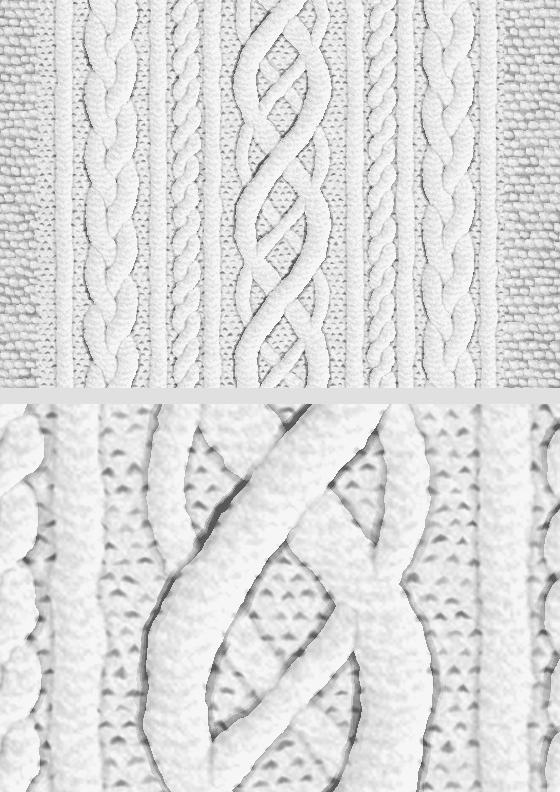
Top: the whole. Bottom: its middle third, enlarged.
Write a Shadertoy shader that draws this texture.

```glsl
// Cream cable knit: plain ribs, rope cables, three-strand braids and a middle panel
// of interlaced diamonds on purl ground, with moss stitch along both sides.
// Strands form a height field that is shaded by slope and crevice depth.

// Lengths are hundredths of the canvas width; y runs downward from the top edge.
const float RIBS[6] = float[6](11.5, 28.3, 37.9, 63.4, 72.4, 87.2);
const float RIB_HALF_WIDTH = 1.6;
const vec2 BRAID_CENTRES = vec2(19.9, 80.1);
const float BRAID_PERIOD = 31.4;
const vec2 ROPE_CENTRES = vec2(33.3, 68.2);
const float ROPE_PERIOD = 9.2;
const float DIAMOND_CENTRE = 50.4;
const float DIAMOND_PERIOD = 50.6;
const float DIAMOND_START = 2.6;
const vec2 MOSS_EDGES = vec2(6.8, 90.0);
const vec2 MOSS_PITCH = vec2(1.8, 1.65);
const vec2 PURL_PITCH = vec2(1.4, 1.1);
const float STITCH_PITCH = 1.1;
const float PROBE_RADIUS = 0.5;
const vec2 LIGHT = vec2(-0.05, -0.045);
const float CREVICE_DARKNESS = 0.75;
const float FUZZ = 0.15;
const vec3 WOOL = vec3(1.0);
const float TAU = 6.283185;

// Topmost strand: its height, position across (-1 to 1) and along it.
struct Knit { float height; float across; float along; };

float hash(vec2 c) {
    vec3 q = fract(c.xyx * 0.1031);
    q += dot(q, q.yzx + 33.33);
    return fract((q.x + q.y) * q.z);
}

float noise(vec2 p) {
    vec2 i = floor(p), f = fract(p);
    f = f * f * (3.0 - 2.0 * f);
    return mix(mix(hash(i), hash(i + vec2(1, 0)), f.x),
               mix(hash(i + vec2(0, 1)), hash(i + vec2(1, 1)), f.x), f.y);
}

void layStrand(inout Knit k, float offset, float along, float halfWidth, float lift) {
    float across = offset / halfWidth;
    float height = lift + 0.6 * halfWidth * (1.0 - across * across);
    if (abs(across) < 1.0 && height > k.height) k = Knit(height, across, along);
}

// Swaying strands that pass over and under each other.
void layCable(inout Knit k, vec2 p, float centre, int strands, float sway,
              float halfWidth, float period, float start, float rise) {
    for (int i = 0; i < strands; i++) {
        float angle = TAU * ((p.y - start) / period + float(i) / float(strands));
        float slope = sway * TAU / period * cos(angle);
        float over = strands == 3 ? -sin(2.0 * angle) : -cos(angle);
        float offset = (p.x - centre - sway * sin(angle)) * inversesqrt(1.0 + slope * slope);
        layStrand(k, offset, p.y, halfWidth, rise + 0.25 * halfWidth * (1.0 + over));
    }
}

Knit knitAt(vec2 p) {
    Knit k = Knit(0.0, 1.0, 0.0);
    for (int i = 0; i < 6; i++) layStrand(k, p.x - RIBS[i], p.y, RIB_HALF_WIDTH, 0.0);
    for (int i = 0; i < 2; i++) {
        layCable(k, p, BRAID_CENTRES[i], 3, 2.7, 2.0, BRAID_PERIOD, 4.0 + 3.0 * float(i), 0.0);
        layCable(k, p, ROPE_CENTRES[i], 2, 1.1, 1.3, ROPE_PERIOD, 1.5 * float(i), 0.0);
    }
    // Thin loops run half a diamond out of step, beneath the thick pair.
    layCable(k, p, DIAMOND_CENTRE, 2, 7.2, 1.2, DIAMOND_PERIOD,
             DIAMOND_START + 0.25 * DIAMOND_PERIOD, 0.0);
    layCable(k, p, DIAMOND_CENTRE, 2, 6.6, 1.95, DIAMOND_PERIOD, DIAMOND_START, 0.3);
    return k;
}

// Brick-laid stitch cell: xy is the place within it, z a random value.
vec3 stitchCell(vec2 p, vec2 pitch) {
    vec2 g = p / pitch;
    g.x += 0.5 * mod(floor(g.y), 2.0);
    float r = hash(floor(g) + 17.0);
    return vec3(fract(g) - 0.5 + 0.2 * (vec2(r, fract(r * 7.0)) - 0.5), r);
}

float purlTone(vec2 p) {
    vec3 c = stitchCell(p, PURL_PITCH);
    float arch = c.y - 0.5 * abs(c.x) + 0.1;
    float hole = smoothstep(0.42, 0.05, length(vec2(0.9 * c.x, 1.4 * arch)));
    return 0.92 - 0.42 * hole * (0.35 + 0.65 * c.z);
}

float mossTone(vec2 p) {
    vec3 c = stitchCell(p, MOSS_PITCH);
    float gap = smoothstep(0.25, 0.62, length(vec2(0.85, 1.2) * vec2(c.x - 0.4 * c.y, c.y)));
    return 0.93 - 0.3 * gap * (0.35 + 0.65 * c.z) - 0.08 * (c.x + c.y);
}

float strandTone(Knit k) {
    float v = sin(TAU * (k.along / STITCH_PITCH + 0.7 * abs(k.across)));
    return 0.925 + 0.025 * v;
}

void mainImage(out vec4 fragColor, in vec2 fragCoord) {
    vec2 p = vec2(fragCoord.x, iResolution.y - fragCoord.y) * 100.0 / iResolution.x;
    vec2 q = p + 0.6 * (vec2(noise(p * 0.35), noise(p * 0.35 + 50.0)) - 0.5);
    q += 0.25 * (vec2(noise(p * 1.6), noise(p * 1.6 + 90.0)) - 0.5);

    // Probe a ring of heights for slope and crevice depth.
    Knit k = knitAt(q);
    vec2 slope = vec2(0.0);
    float around = 0.0;
    for (int i = 0; i < 8; i++) {
        float a = TAU * float(i) / 8.0;
        vec2 dir = vec2(cos(a), sin(a));
        float h = knitAt(q + PROBE_RADIUS * dir).height;
        slope += dir * h / (4.0 * PROBE_RADIUS);
        around += h / 8.0;
    }

    // Stitches of the ground and the strands.
    float moss = smoothstep(0.3, -0.3, q.x - MOSS_EDGES.x) + smoothstep(-0.3, 0.3, q.x - MOSS_EDGES.y);
    float ground = mix(purlTone(q), mossTone(q), moss);
    float tone = mix(ground, strandTone(k), smoothstep(1.0, 0.8, abs(k.across)));

    // Light, crevices, woolly fibres and a slight fall-off to the sides.
    tone -= dot(slope, -LIGHT) + CREVICE_DARKNESS * max(around - k.height, 0.0);
    float fibres = noise(vec2(p.x + p.y, p.y - p.x) * vec2(1.5, 3.2)) + noise(p * 5.0 + 31.0);
    tone += FUZZ * (0.5 * fibres - 0.5);
    tone -= 0.04 * smoothstep(35.0, 50.0, abs(p.x - 50.0));
    fragColor = vec4(WOOL * clamp(tone, 0.35, 0.965), 1.0);
}
```
